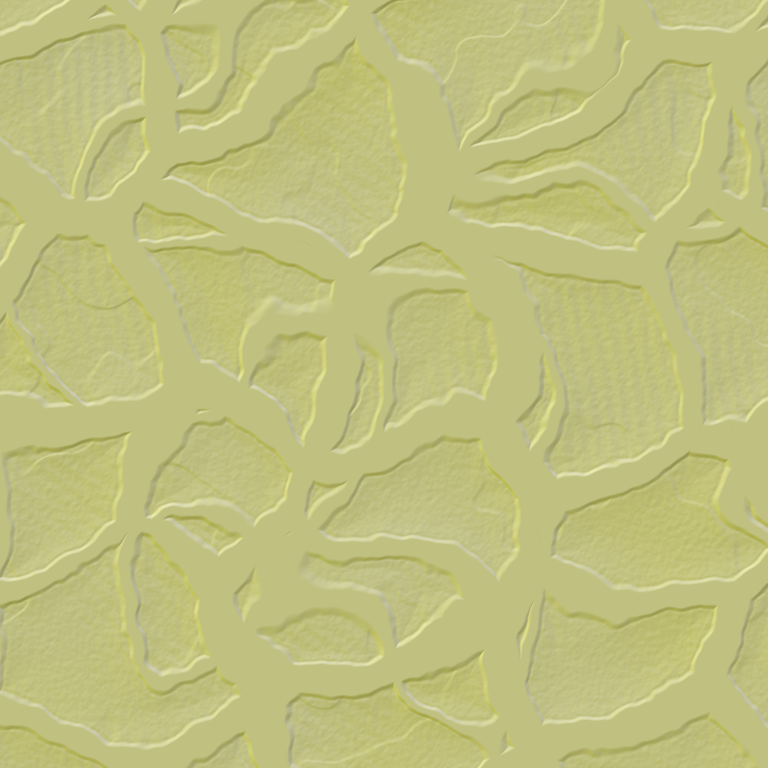
Reproduce this texture procedurally as a Shadertoy shader.

```glsl
const float CELLS = 4.2;          // plates across the canvas
const float CHANNEL = 0.021;      // half width of the smooth channels
const float BASE_LIGHT = 0.752;
const float BASE_YELLOW = 0.25;   // how far blue lies below red and green

vec2 hash2(vec2 cell) {
    uvec2 q = uvec2(ivec2(cell) + 4096) * uvec2(1597334673u, 3812015801u);
    uint n = (q.x ^ q.y) * 1597334673u;
    n = (n ^ (n >> 15)) * 2246822519u;
    n ^= n >> 13;
    return vec2(n & 65535u, n >> 16) / 65535.0;
}

float cornerSlope(vec2 cell, vec2 offset) {
    return dot(hash2(cell) * 2.0 - 1.0, offset);
}

// Gradient noise, roughly -0.5 to 0.5
float noise(vec2 p) {
    vec2 i = floor(p), f = p - i;
    vec2 u = f * f * f * (f * (f * 6.0 - 15.0) + 10.0);
    vec2 e = vec2(1, 0);
    float low = mix(cornerSlope(i, f), cornerSlope(i + e, f - e), u.x);
    float high = mix(cornerSlope(i + e.yx, f - e.yx), cornerSlope(i + 1.0, f - 1.0), u.x);
    return mix(low, high, u.y);
}

vec2 warp(vec2 p, float frequency, float amount) {
    vec2 q = p * frequency;
    return amount * vec2(noise(q + 7.3), noise(q + 41.7));
}

// Distance to the nearest Voronoi border, in cell units
float borderDistance(vec2 p) {
    vec2 cell = floor(p), f = p - cell, nearest = vec2(0);
    float best = 9.0, border = 9.0;
    for (int y = -1; y <= 1; y++)
    for (int x = -1; x <= 1; x++) {
        vec2 o = vec2(x, y);
        vec2 r = o + hash2(cell + o) - f;
        if (dot(r, r) < best) { best = dot(r, r); nearest = r; }
    }
    for (int y = -2; y <= 2; y++)
    for (int x = -2; x <= 2; x++) {
        vec2 o = vec2(x, y);
        vec2 r = o + hash2(cell + o) - f;
        vec2 across = r - nearest;
        if (dot(across, across) > 1e-5)
            border = min(border, dot(0.5 * (r + nearest), normalize(across)));
    }
    return border;
}

// Positive inside the rough plates, negative in the channels
float plateDistance(vec2 p) {
    vec2 q = p + warp(p, 4.5, 0.11) + warp(p, 25.0, 0.013) + warp(p, 62.0, 0.004);
    float width = CHANNEL + 0.02 * noise(p * 5.0 + 19.0);
    float plates = borderDistance(q * CELLS + 3.0) / CELLS - width;
    float cuts = abs(noise(q * 3.6 + 11.4) - 0.08) * 0.32 - 0.007;
    return min(plates, cuts);
}

float ripples(vec2 p, vec2 direction, float region) {
    float phase = 300.0 * dot(p, direction) + 5.0 * noise(p * 9.0);
    return sin(phase) * smoothstep(0.04, 0.2, region);
}

float relief(vec2 p) {
    float d = plateDistance(p);
    float inside = smoothstep(0.0, 0.006, d);
    float lipOffset = (d - 0.006) / 0.003;

    // Raised rim, soft dome and inner terraces
    float h = 0.0036 * inside + 0.0012 * exp(-lipOffset * lipOffset);
    h += 0.009 * (1.0 - exp(-max(d, 0.0) / 0.025));
    float terrace = noise(p * 6.5 + warp(p, 20.0, 0.3) + 63.0);
    h += 0.0022 * inside * smoothstep(0.08, 0.12, terrace);

    // Ripples and sandy grain
    float region = noise(p * 3.2 + 87.0);
    float waves = ripples(p, vec2(0.98, 0.17), region)
                + 0.6 * ripples(p, vec2(0.6, 0.8), -region);
    float grain = 0.0011 * noise(p * 125.0) + 0.0005 * noise(p * 240.0 + 5.0);
    h += inside * (0.0006 * waves + grain);

    // Faint slanted streaks everywhere
    return h + 0.0002 * noise(vec2(p.x * 75.0 + p.y * 22.0, p.y * 14.0));
}

void mainImage(out vec4 fragColor, in vec2 fragCoord) {
    vec2 p = fragCoord / iResolution.y;
    vec2 e = vec2(0.0014, 0);
    vec2 slope = vec2(relief(p + e) - relief(p - e),
                      relief(p + e.yx) - relief(p - e.yx)) / (2.0 * e.x);
    slope /= 1.0 + 0.4 * length(slope);

    // Pale light from the lower right, yellow light from the upper right
    float light = -dot(slope, vec2(0.6, -0.8));
    float yellow = -dot(slope, vec2(0.8, 0.6));
    float inside = smoothstep(0.0, 0.01, plateDistance(p));
    float tint = inside * (0.01 + 0.09 * noise(p * 5.0 + 29.0));

    float tone = BASE_LIGHT + 0.13 * light;
    float blue = tone - BASE_YELLOW - 0.12 * yellow - tint;
    fragColor = vec4(clamp(vec3(tone, tone, blue), 0.0, 1.0), 1.0);
}
```
